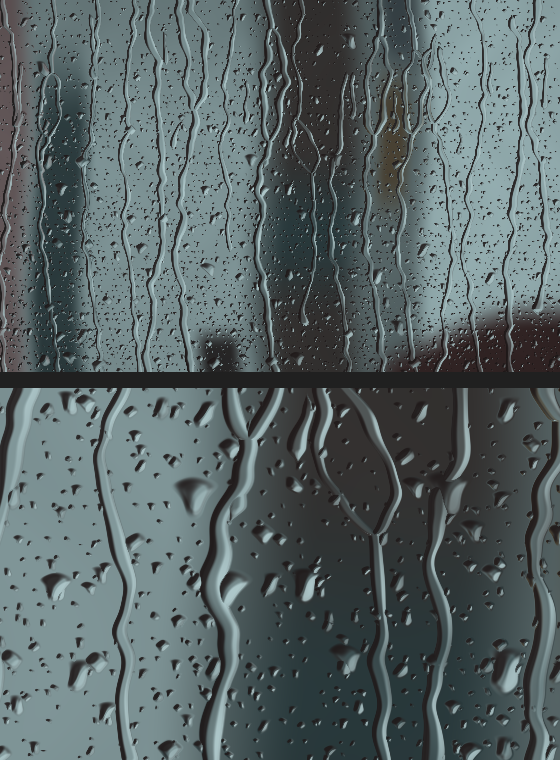
Top: the whole. Bottom: its middle third, enlarged.
This texture is drawn by a Shadertoy shader. Its source:

```glsl
#define STREAMS 16
#define STUBS 14
#define SKY vec3(0.58, 0.68, 0.69)
#define GLINT vec3(0.70, 0.80, 0.81)
#define SHADOW vec3(0.12, 0.095, 0.095)
#define TEAL vec3(0.14, 0.20, 0.21)
#define UMBER vec3(0.19, 0.175, 0.17)
#define ROSE vec3(0.39, 0.33, 0.335)
#define REFRACTION 0.08
#define SLOPE_STEP 0.0014

vec2 hash2(vec2 p) {
    vec3 q = fract(p.xyx * vec3(0.1031, 0.1030, 0.0973));
    q += dot(q, q.yzx + 33.33);
    return fract((q.xx + q.yz) * q.zy);
}

float band(float x, float left, float right, float blur) {
    return smoothstep(left - blur, left + blur, x)
         - smoothstep(right - blur, right + blur, x);
}

// Blurred street behind the glass; x and y both run from 0 to 1
vec3 backdrop(vec2 uv) {
    float x = uv.x + 0.008 * sin(uv.y * 7.0), y = uv.y;
    vec3 col = mix(SKY * 0.85, SKY * 1.01, smoothstep(0.6, 0.85, x));
    col *= 1.0 - 0.14 * smoothstep(0.6, 1.0, y) * (1.0 - smoothstep(0.7, 0.8, x));
    col = mix(col, ROSE, 0.9 * (1.0 - smoothstep(0.02, 0.07, x)));
    col = mix(col, TEAL, 0.9 * band(x, 0.062, 0.148, 0.02) * (1.0 - smoothstep(0.65, 0.95, y)));

    // Central dark column with a greyer right flank
    vec3 column = mix(UMBER, TEAL * 1.05, band(y, 0.24, 0.5, 0.12));
    col = mix(col, SKY * 0.58, band(x, 0.45, 0.755, 0.025));
    col = mix(col, column, 0.93 * band(x, 0.485, 0.635, 0.035));
    col = mix(col, vec3(0.27, 0.22, 0.15), 0.8 * band(x, 0.672, 0.72, 0.016) * band(y, 0.46, 0.78, 0.08));
    col = mix(col, vec3(0.20, 0.24, 0.26), 0.85 * band(x, 0.685, 0.745, 0.025) * smoothstep(0.78, 0.9, y));

    // Low dark shapes along the bottom
    float roof = 0.02 + 0.14 * smoothstep(0.64, 0.95, x);
    col = mix(col, vec3(0.20, 0.145, 0.145), smoothstep(0.64, 0.72, x) * (1.0 - smoothstep(roof - 0.05, roof + 0.06, y)));
    return mix(col, SHADOW * 0.8, 0.85 * band(x, 0.36, 0.43, 0.018) * (1.0 - smoothstep(0.06, 0.14, y)));
}

// Soft ridge whose slope does not depend on its width
float dome(float q2, float width) {
    float k = max(0.0, 1.0 - q2);
    return 0.65 * width * k * k;
}

// One wandering flat-topped rivulet, which may split into a loop
float rivulet(vec2 p, float id, float x0, bool stub) {
    vec2 a = hash2(vec2(id, 3.7)), b = hash2(vec2(id, 19.3)), c = hash2(vec2(id, 41.9));
    float y = p.y, phase = 6.283 * a.x;
    float path = x0 + 0.020 * sin(y * 6.5 + phase)
               + 0.008 * sin(y * 19.0 + 2.2 * sin(y * 9.0 + phase))
               + 0.0035 * sin(y * 52.0 + 2.5 * sin(y * 23.0 + phase * 3.0))
               + 0.0010 * sin(y * 113.0 + 2.0 * sin(y * 41.0 + id));

    float loopLow = 0.45 + 0.3 * b.x, loopLength = 0.14 + 0.2 * b.y;
    float t = clamp((y - loopLow) / loopLength, 0.0, 1.0);
    float split = a.y > 0.45 && !stub ? 0.027 * pow(4.0 * t * (1.0 - t), 0.6) : 0.0;
    split *= 1.0 + 0.2 * sin(y * 47.0 + phase);

    float low = c.x > 0.8 ? 0.35 * c.y : -0.1;
    float high = c.x < 0.25 ? loopLow + loopLength : 1.1;
    if (stub) { low = 0.45 + 0.45 * b.x; high = low + 0.06 + 0.14 * b.y; }

    float width = mix(0.0070, 0.0115, b.y) * (stub ? 0.7 : 1.0);
    width *= 0.95 + 0.25 * sin(y * 37.0 + phase) * sin(y * 15.0 + id) + 0.1 * sin(y * 89.0 + id);
    width *= 1.0 + 0.6 * exp(-pow((y - low - 0.02) / 0.018, 2.0));
    width *= smoothstep(low, low + 0.016, y) * (1.0 - smoothstep(high - 0.016, high, y));
    float q = (abs(p.x - path) - split) / max(width, 0.0005);
    return dome(abs(q * q * q), width);
}

// One skewed bead per grid cell, where the density allows
float beads(vec2 p, float cells, float density, float radius) {
    vec2 g = p * cells;
    g.x += 0.37 * floor(g.y);
    vec2 id = floor(g), a = hash2(id + cells), b = hash2(id + cells * 2.3);
    if (b.x > density) return 0.0;
    vec2 q = fract(g) - mix(vec2(0.32), vec2(0.68), a);
    float r = radius * mix(0.5, 1.0, b.y);
    q /= r;
    q.x += (a.y - 0.5) * 0.9 * q.y;
    q.x *= 1.2 - 0.35 * q.y + 0.3 * sin(q.y * 3.0 + 6.283 * a.x);
    q.y *= mix(0.72, 1.0, a.x);
    return dome(dot(q, q), r / cells) * mix(0.75, 1.15, fract(7.0 * b.x + 3.0 * b.y));
}

float water(vec2 p, float aspect) {
    float h = beads(p, 67.0, mix(0.8, 0.3, p.y), 0.29);
    h = max(h, beads(p + 1.9, 43.0, mix(0.6, 0.3, p.y), 0.29));
    h = max(h, beads(p + 3.1, 26.0, mix(0.55, 0.34, p.y), 0.28));
    h = max(h, beads(p + 7.7, 13.0, mix(0.45, 0.12, p.y), 0.26));
    for (int i = 0; i < STREAMS + STUBS; i++) {
        float id = float(i);
        bool stub = i >= STREAMS;
        float shift = hash2(vec2(id, 7.1)).x;
        float slot = stub ? (id - float(STREAMS) + shift) / float(STUBS)
                          : (id + 0.2 + 0.6 * shift) / float(STREAMS);
        h = max(h, rivulet(p, id, slot * aspect, stub));
    }
    return h;
}

void mainImage(out vec4 fragColor, in vec2 fragCoord) {
    float aspect = iResolution.x / iResolution.y;
    vec2 p = fragCoord / iResolution.y;
    float h = water(p, aspect);
    vec2 slope = vec2(water(p + vec2(SLOPE_STEP, 0.0), aspect),
                      water(p + vec2(0.0, SLOPE_STEP), aspect)) - h;
    slope /= SLOPE_STEP;

    // Refracted street, bright core, thin dark rim, then light and shaded flanks
    vec3 col = backdrop((p + REFRACTION * slope) / vec2(aspect, 1.0));
    float body = smoothstep(0.0, 0.0045, h);
    float facing = dot(slope, vec2(-0.70, 0.72));
    float patchy = 0.75 + 0.25 * sin(p.y * 47.0 + 4.0 * sin(p.x * 29.0));
    col = mix(col, SKY, 0.3 * body * patchy);
    col = mix(col, SHADOW, 1.5 * body * (1.0 - body));
    col = mix(col, GLINT, 0.85 * patchy * smoothstep(0.08, 0.6, facing) * smoothstep(0.0003, 0.002, h));
    col = mix(col, SHADOW, 0.85 * smoothstep(0.1, 0.6, -facing));

    // Faint mist and darker corners
    vec2 v = fragCoord / iResolution.xy - 0.5;
    col *= 1.0 + 0.015 * sin(p.x * 31.0 + 3.0 * sin(p.y * 11.0)) - 0.2 * dot(v, v);
    fragColor = vec4(col, 1.0);
}
```
